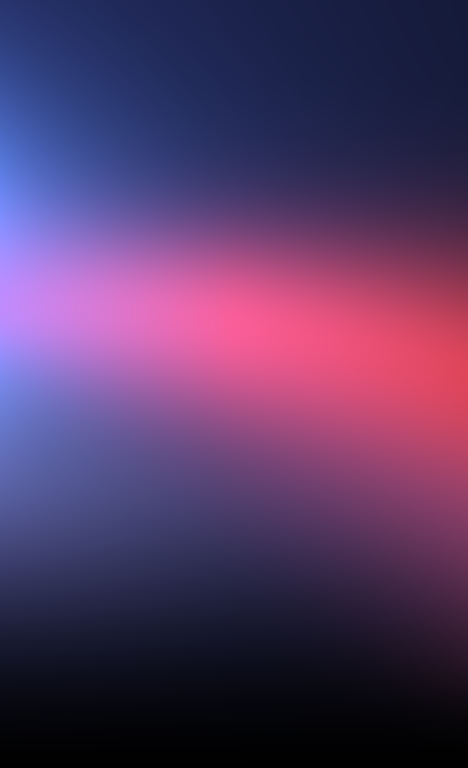
A Shadertoy shader for this background:

```glsl
// A soft abstract backdrop: a violet to coral beam sweeps across a navy field.
// Gaussian glows light the left side, and the lower edge fades into black.
// The beam has a curved ridge, a tight upper flank and a fan-shaped lower one.

#define RIDGE_START 0.40
#define RIDGE_DROP 0.09
#define UPPER_WIDTH 0.075
#define UPPER_SPREAD 0.045
#define LOWER_WIDTH 0.05
#define LOWER_SPREAD 0.15
#define BLUE_FALLOFF 3.5

const vec3 NAVY     = vec3(0.12, 0.15, 0.34);
const vec3 MIDNIGHT = vec3(0.08, 0.10, 0.22);
const vec3 AZURE    = vec3(0.25, 0.40, 0.66);
const vec3 HAZE     = vec3(0.18, 0.15, 0.17);
const vec3 VIOLET   = vec3(0.75, 0.55, 1.00);
const vec3 ROSE     = vec3(0.98, 0.37, 0.60);
const vec3 CORAL    = vec3(0.87, 0.27, 0.35);
const vec3 MAUVE    = vec3(0.66, 0.32, 0.56);

float gauss(float offset, float width) {
    float t = offset / width;
    return exp(-0.5 * t * t);
}

// Dark field with a blue side glow and a broad haze under the beam
vec3 backdrop(float x, float depth) {
    vec3 color = mix(NAVY, MIDNIGHT, x);
    color += AZURE * exp(-BLUE_FALLOFF * x) * gauss(depth - 0.34, 0.17);
    color += HAZE * gauss(x, 0.5) * gauss(depth - 0.62, 0.19);
    return color * (1.0 - smoothstep(0.62, 1.02, depth));
}

// Beam hue along its length, muted towards the lower flank
vec3 beamColor(float x, float below) {
    vec3 color = mix(VIOLET, ROSE, clamp(x * 2.0, 0.0, 1.0));
    color = mix(color, CORAL, clamp(x * 2.0 - 1.0, 0.0, 1.0));
    float muted = 0.6 * smoothstep(0.0, 0.2, below) * smoothstep(0.0, 0.5, x);
    return mix(color, MAUVE, muted);
}

// Beam strength on either side of the curved ridge
float beamStrength(float x, float below) {
    float upper = UPPER_WIDTH + UPPER_SPREAD * x * x;
    float lower = LOWER_WIDTH + LOWER_SPREAD * x;
    return gauss(below, below < 0.0 ? upper : lower);
}

void mainImage(out vec4 fragColor, in vec2 fragCoord) {
    vec2 uv = fragCoord / iResolution.xy;
    float depth = 1.0 - uv.y;
    float below = depth - RIDGE_START - RIDGE_DROP * uv.x * uv.x;

    float strength = beamStrength(uv.x, below);
    strength *= 1.0 - smoothstep(0.86, 1.0, depth);

    vec3 color = mix(backdrop(uv.x, depth), beamColor(uv.x, below), strength);
    fragColor = vec4(color, 1.0);
}
```
